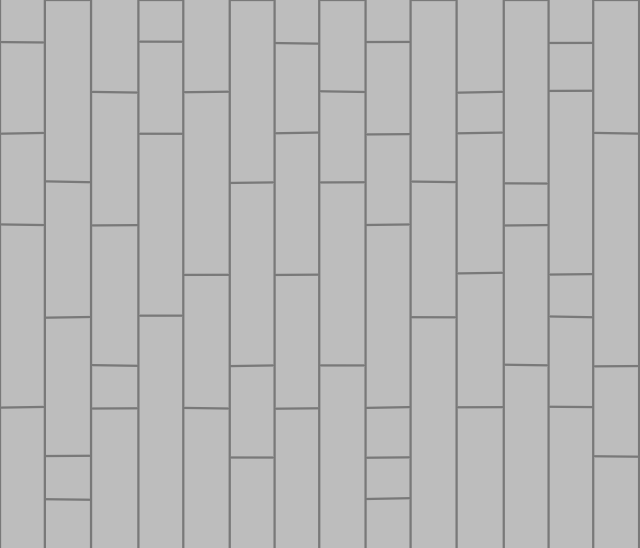
Write a Shadertoy shader that draws this pattern.

```glsl
const float COLUMNS = 14.0;
const float ROWS = 12.0;
const float LINE_HALF_WIDTH = 0.025;  // in cells
const float EDGE_WOBBLE = 0.03;       // sideways drift of column edges
const float ODD_ROW_LIFT = 0.07;      // odd joints sit slightly higher
const float JOINT_WOBBLE = 0.02;
const float JOINT_TILT = 0.02;
const float DOUBLE_CHANCE = 0.12;     // both candidate rows get a joint
const float EXTRA_CHANCE = 0.7;       // extra joint where neighbours leave room
const vec3 PLANK_COLOR = vec3(0.74);
const vec3 LINE_COLOR = vec3(0.475);

float hash(vec2 p, float seed) {
    vec3 q = fract(vec3(p.xyx * 7.31 + seed) * 0.1031);
    q += dot(q, q.yzx + 33.33);
    return fract((q.x + q.y) * q.z);
}

float signedHash(vec2 p, float seed) {
    return 2.0 * hash(p, seed) - 1.0;
}

float columnEdge(float index) {
    float drift = EDGE_WOBBLE * signedHash(vec2(index, 5.0), 11.7);
    return min(index + drift * step(0.5, index), COLUMNS - 0.02);
}

// One joint per group of four rows; odd columns are staggered by two rows
bool mainJoint(float column, float row) {
    float odd = mod(column, 2.0);
    if (row < 0.5) return odd > 0.5;
    float shifted = row - 1.0 - 2.0 * odd;
    float slot = mod(shifted, 4.0);
    float pick = hash(vec2(column, floor(shifted / 4.0)), 43.3);
    float reach = 0.5 + 0.5 * DOUBLE_CHANCE;
    if (slot < 0.5) return pick < reach;
    return slot < 1.5 && pick > 1.0 - reach;
}

// Extra joints never line up with those of an adjacent column
bool hasJoint(float column, float row) {
    if (row > ROWS - 0.5) return false;
    if (mainJoint(column, row)) return true;
    bool blocked = mainJoint(column - 1.0, row) || mainJoint(column + 1.0, row);
    float slot = mod(row - 1.0 - 2.0 * mod(column, 2.0), 4.0);
    return slot > 1.5 && !blocked && hash(vec2(column, row), 71.9) < EXTRA_CHANCE;
}

float jointHeight(float column, float row, float x) {
    vec2 id = vec2(column, row);
    float inside = step(0.5, row);
    float wobble = JOINT_WOBBLE * signedHash(id, 23.1);
    float tilt = JOINT_TILT * signedHash(id, 57.7) * (x - column - 0.5);
    return row + inside * (wobble + tilt - ODD_ROW_LIFT * mod(row, 2.0));
}

void mainImage(out vec4 fragColor, in vec2 fragCoord) {
    vec2 uv = fragCoord / iResolution.xy;
    vec2 cell = vec2(uv.x, 1.0 - uv.y) * vec2(COLUMNS, ROWS);
    float pixel = COLUMNS / iResolution.x;

    // Long vertical seams
    float nearest = floor(cell.x + 0.5);
    float edge = columnEdge(nearest);
    float dist = abs(cell.x - edge);

    // Short joints across the planks
    float column = cell.x < edge ? nearest - 1.0 : nearest;
    float row = floor(cell.y + 0.5);
    if (hasJoint(column, row))
        dist = min(dist, abs(cell.y - jointHeight(column, row, cell.x)));

    float line = clamp(0.5 + (LINE_HALF_WIDTH - dist) / pixel, 0.0, 1.0);
    fragColor = vec4(mix(PLANK_COLOR, LINE_COLOR, line), 1.0);
}
```
